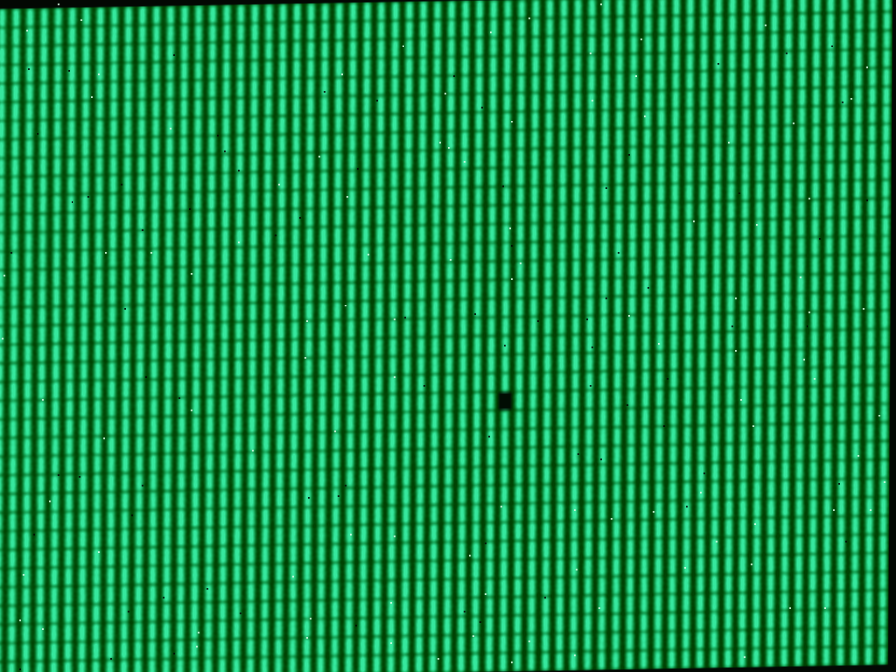
Reproduce this pattern procedurally as a Shadertoy shader.

```glsl
// Close view of a slightly tilted green LED panel: 64 x 36 soft cells, one dead, with stray sensor specks.

float hash(vec2 p) {
    vec3 q = fract(p.xyx * vec3(0.1031, 0.1030, 0.0973));
    q += dot(q, q.yzx + 33.33);
    return fract((q.x + q.y) * q.z);
}

vec2 gradient(vec2 p) {
    float angle = 6.2832 * hash(p);
    return vec2(cos(angle), sin(angle));
}

float gradientNoise(vec2 p) {
    vec2 i = floor(p), f = p - i;
    vec2 w = f * f * f * (f * (f * 6.0 - 15.0) + 10.0);
    float a = dot(gradient(i), f);
    float b = dot(gradient(i + vec2(1, 0)), f - vec2(1, 0));
    float c = dot(gradient(i + vec2(0, 1)), f - vec2(0, 1));
    float d = dot(gradient(i + vec2(1, 1)), f - vec2(1, 1));
    return mix(mix(a, b, w.x), mix(c, d, w.x), w.y);
}

// Soft-edged box coverage
float box(vec2 d, vec2 halfSize, vec2 soft) {
    vec2 m = clamp(0.5 + (halfSize - abs(d)) / soft, 0.0, 1.0);
    return m.x * m.y;
}

// Dark green through mint
vec3 phosphor(float t) {
    t = clamp(t, 0.0, 1.0);
    return vec3(0.21 * pow(t, 1.6), 0.26 + 0.65 * t, 0.01 + 0.61 * pow(t, 1.15));
}

// One speck in some blocks of a fine lattice; positive is hot, negative is dark
float speck(vec2 p, float pixel) {
    vec2 lattice = p * 384.0;
    vec2 block = floor(lattice / 21.0);
    vec2 spot = floor(21.0 * vec2(hash(block + 7.3), hash(block + 41.7)));
    float kind = hash(block + 83.1);
    float cover = box(lattice - block * 21.0 - spot - 0.5, vec2(0.5), vec2(384.0 * pixel));
    return cover * (step(kind, 0.22) - step(0.82, kind));
}

void mainImage(out vec4 fragColor, in vec2 fragCoord) {
    float pixel = 1.0 / iResolution.y;
    vec2 p = fragCoord * pixel;

    // Sheared cell grid
    vec2 pitch = vec2(0.0209, 0.02776);
    vec2 grid = (p + vec2(0.0141 - 0.007 * p.y, 0.0127 - 0.0178 * p.x)) / pitch;
    vec2 cell = floor(grid), f = grid - cell - 0.5;
    vec2 soft = pixel / pitch;

    // Column glow, notched at the row seams
    float column = pow(0.5 + 0.5 * cos(6.2832 * f.x), 1.05);
    float seam = exp(-pow((0.5 - abs(f.y)) / 0.13, 2.0));
    float notch = 0.36 + 0.12 * (hash(vec2(cell.x, floor(grid.y + 0.5))) - 0.5);
    float glow = column * (1.04 - notch * seam) - 0.03 * seam;

    // Uneven brightness, haze toward the left, fine grain
    glow *= 1.0 + 0.06 * (hash(cell + 19.0) - 0.5) + 0.05 * gradientNoise(p * 4.0);
    glow += 0.05 * (1.0 - column) * (1.0 - smoothstep(0.0, 0.8, p.x));
    glow += 0.07 * gradientNoise(p * 170.0);
    vec3 color = phosphor(glow);

    // Dead cell
    float dead = box(grid - vec2(36.5, 14.5), vec2(0.47), max(vec2(0.22), soft));
    color = mix(color, vec3(0.005, 0.05, 0.01), dead);

    // Dark surround past the panel edges
    float panel = box(grid - vec2(32, 18), vec2(31.9, 18), max(vec2(0.1), soft));
    color = mix(vec3(0.01, 0.03, 0.01), color, panel);

    // Hot and dark specks
    float dot1 = speck(p, pixel);
    color = mix(color, vec3(0.85, 1.0, 0.9), max(dot1, 0.0) * 0.9);
    color = mix(color, vec3(0.0, 0.03, 0.01), max(-dot1, 0.0) * 0.9);

    fragColor = vec4(color, 1.0);
}
```
